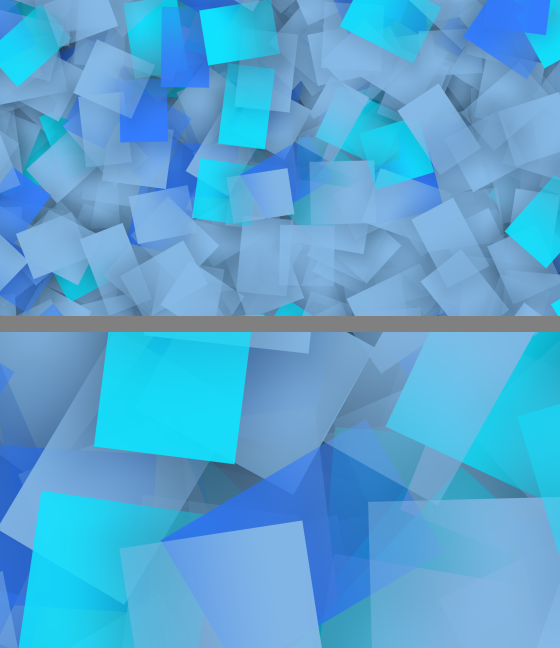
Top: the whole. Bottom: its middle third, enlarged.
Reproduce this background procedurally as a Shadertoy shader.

```glsl
// Scattered translucent paper cards in pale blue, cyan and royal blue with soft shadows.
#define LAYERS 11
#define CELL 0.25
#define SHADOW_REACH 0.08
#define SHADOW_DEPTH 0.20
#define ACCENT_SHARE 0.23
#define ACCENT_CLUSTER 0.75
#define CYAN_SHARE 0.36
#define PALE vec3(0.530, 0.730, 0.905)
#define CYAN vec3(0.06, 0.89, 1.00)
#define ROYAL vec3(0.20, 0.49, 1.00)

// Four random values in 0..1 from a cell and a layer
vec4 hash4(vec3 p) {
    vec4 q = fract(p.xyzx * vec4(0.1031, 0.1030, 0.0973, 0.1099));
    q += dot(q, q.wzxy + 33.33);
    return fract((q.xxyz + q.yzzw) * q.zywx);
}

float gradientDot(vec2 corner, vec2 p) {
    float angle = 6.2832 * hash4(vec3(corner, 71.0)).x;
    return dot(vec2(cos(angle), sin(angle)), p - corner);
}

float gradientNoise(vec2 p) {
    vec2 i = floor(p), f = p - i;
    vec2 u = f * f * f * (f * (f * 6.0 - 15.0) + 10.0);
    vec2 e = vec2(1.0, 0.0);
    return mix(mix(gradientDot(i, p), gradientDot(i + e, p), u.x),
               mix(gradientDot(i + e.yx, p), gradientDot(i + e.xx, p), u.x), u.y);
}

float boxDistance(vec2 p, vec2 halfSize) {
    vec2 d = abs(p) - halfSize;
    return length(max(d, 0.0)) + min(max(d.x, d.y), 0.0);
}

// Accents gather in loose clusters; the rest stays pale
vec3 cardColor(vec2 centre, vec2 pick) {
    float share = ACCENT_SHARE + ACCENT_CLUSTER * gradientNoise(centre * 2.3 + 5.0);
    if (pick.x > share) return PALE;
    float kind = pick.y + 0.8 * gradientNoise(centre * 1.7 + 19.0);
    return kind < CYAN_SHARE ? CYAN : ROYAL;
}

// Lays one card and its shadow over the colour beneath
vec3 layCard(vec3 below, vec2 p, vec2 cell, float layer, float pixel) {
    vec4 place = hash4(vec3(cell, layer * 7.0 + 3.0));
    vec4 look = hash4(vec3(cell + 41.0, layer * 5.0 + 13.0));
    vec2 centre = (cell + place.xy) * CELL;
    vec2 halfSize = mix(vec2(0.070, 0.092), vec2(0.102, 0.132), vec2(place.w, look.w));

    float angle = 6.2832 * place.z;
    float c = cos(angle), s = sin(angle);
    vec2 local = mat2(c, -s, s, c) * (p - centre);
    float d = boxDistance(local, halfSize);
    if (d > SHADOW_REACH) return below;

    // Shadows vary in weight, so many cards blend almost flat
    float shade = 1.0 - smoothstep(-0.02, SHADOW_REACH, d);
    float depth = SHADOW_DEPTH * fract(look.z * 7.0 + place.w);
    below *= 1.0 - depth * shade * vec3(1.0, 0.88, 0.82);

    // Opacity fades from one end of the card to the other
    float along = clamp(0.5 + 0.5 * local.y / halfSize.y, 0.0, 1.0);
    float opacity = mix(0.45, mix(0.86, 1.0, look.z), smoothstep(0.0, 0.85, along));
    float cover = 1.0 - smoothstep(-0.7 * pixel, 0.7 * pixel, d);
    vec2 unshifted = centre - hash4(vec3(layer, 2.0, 9.0)).xy * CELL;
    return mix(below, cardColor(unshifted, look.xy), opacity * cover);
}

void mainImage(out vec4 fragColor, in vec2 fragCoord) {
    float pixel = 1.0 / iResolution.y;
    vec2 uv = fragCoord * pixel;
    vec3 color = PALE * 0.75;

    // Each layer is a shifted grid holding one loose card per cell
    for (int k = 0; k < LAYERS; k++) {
        float layer = float(k);
        vec2 p = uv + hash4(vec3(layer, 2.0, 9.0)).xy * CELL;
        vec2 home = floor(p / CELL);
        for (int y = -1; y <= 1; y++)
            for (int x = -1; x <= 1; x++)
                color = layCard(color, p, home + vec2(x, y), layer, pixel);
    }
    fragColor = vec4(color, 1.0);
}
```
